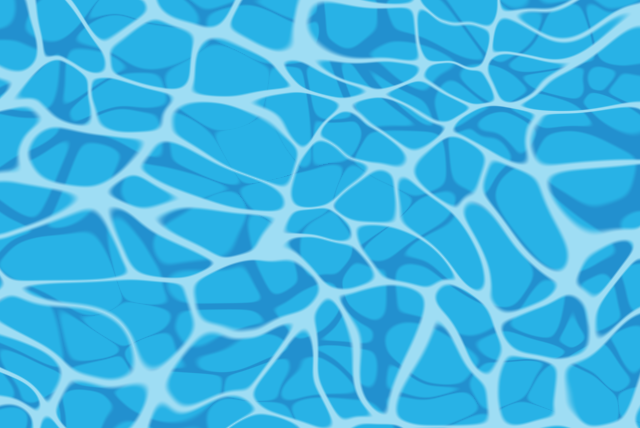
A WebGL 1 fragment shader for this texture:

```glsl
precision highp float;

uniform vec2 u_resolution;

const vec3 WATER = vec3(0.155, 0.70, 0.90);
const vec3 SHADOW = vec3(0.135, 0.565, 0.81);
const vec3 GLINT = vec3(0.62, 0.865, 0.955);

vec2 hash2(vec2 p) {
  vec3 q = fract(p.xyx * vec3(0.1031, 0.1030, 0.0973));
  q += dot(q, q.yzx + 33.33);
  return fract((q.xx + q.yz) * q.zy);
}

// Smooth value noise with two channels, each in 0..1
vec2 noise2(vec2 p) {
  vec2 i = floor(p);
  vec2 f = fract(p);
  f = f * f * f * (f * (f * 6.0 - 15.0) + 10.0);
  vec2 low = mix(hash2(i), hash2(i + vec2(1.0, 0.0)), f.x);
  vec2 high = mix(hash2(i + vec2(0.0, 1.0)), hash2(i + vec2(1.0)), f.x);
  return mix(low, high, f.y);
}

// Bends the plane in broad sweeps and smaller ripples
vec2 ripple(vec2 p, float broad, float fine, vec2 seed) {
  vec2 bend = (noise2(p * 3.2 + seed) - 0.5) * broad;
  return p + bend + (noise2((p + bend) * 8.0 + seed) - 0.5) * fine;
}

// Distance to the nearest cell wall, with corners rounded by a soft minimum
float cellWall(vec2 p, float sharpness) {
  vec2 home = floor(p);
  vec2 nearestCell = home;
  vec2 nearest = vec2(8.0);
  for (int y = -1; y <= 1; y++) {
    for (int x = -1; x <= 1; x++) {
      vec2 cell = home + vec2(float(x), float(y));
      vec2 site = cell + hash2(cell) - p;
      if (dot(site, site) < dot(nearest, nearest)) {
        nearest = site;
        nearestCell = cell;
      }
    }
  }
  float total = 0.0;
  for (int y = -2; y <= 2; y++) {
    for (int x = -2; x <= 2; x++) {
      vec2 cell = nearestCell + vec2(float(x), float(y));
      vec2 site = cell + hash2(cell) - p;
      vec2 gap = site - nearest;
      if (dot(gap, gap) > 0.00001) {
        float wall = dot(0.5 * (site + nearest), normalize(gap));
        total += exp(-sharpness * wall);
      }
    }
  }
  return -log(total) / sharpness;
}

// Soft-edged coverage of a web whose strands have the given half width
float web(vec2 p, float halfWidth, float softness) {
  float wall = cellWall(p, 15.0);
  return 1.0 - smoothstep(halfWidth - softness, halfWidth + softness, wall);
}

void main() {
  vec2 p = gl_FragCoord.xy / u_resolution.y;

  // Dark web below the surface, fading out in some places
  vec2 deep = ripple(p, 0.16, 0.055, vec2(41.0, 17.0));
  deep = vec2(deep.x + 0.25 * deep.y, deep.y - 0.12 * deep.x);
  float deepWidth = mix(-0.04, 0.115, noise2(p * 3.5 + 71.0).x);
  float shadow = web(deep * vec2(6.0, 8.0) + 53.0, deepWidth, 0.032);

  // Bright web on the surface, with swelling and thinning strands
  vec2 surface = ripple(p, 0.19, 0.055, vec2(9.0, 23.0));
  surface.y += 0.08 * surface.x;
  float surfaceWidth = mix(0.012, 0.078, noise2(p * 5.0 + 29.0).y);
  float glint = web(surface * vec2(5.3, 7.2) + 11.0, surfaceWidth, 0.032);

  vec3 color = mix(WATER, SHADOW, shadow);
  color = mix(color, GLINT, glint);
  gl_FragColor = vec4(color, 1.0);
}
```
